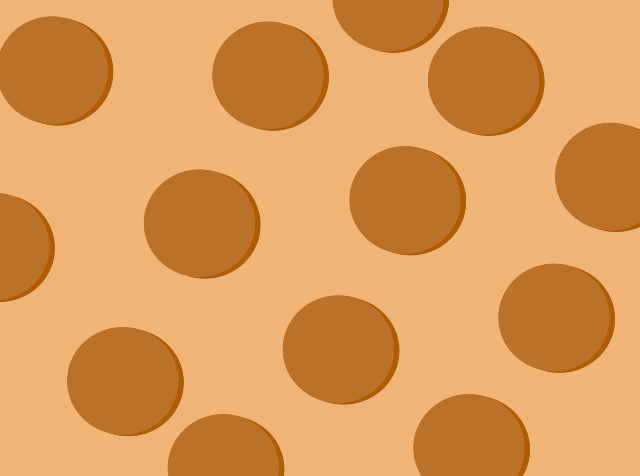
Write a Shadertoy shader that draws this pattern.

```glsl
// Flat brown discs, each with a thin darker crescent at its lower right,
// scattered over a tan ground. Centres come from a slanted lattice that is
// bent by a quadratic warp; each disc is a smooth-edged ellipse.

const vec3 GROUND = vec3(0.937, 0.710, 0.465);
const vec3 DISC   = vec3(0.729, 0.447, 0.160);
const vec3 SHADE  = vec3(0.700, 0.360, 0.000);

const vec2 DISC_RADIUS  = vec2(0.1170, 0.1132);
const vec2 SHADE_OFFSET = vec2(0.0114, -0.0033);

// Approximate signed distance to an axis-aligned ellipse.
float ellipseDistance(vec2 p, vec2 radius) {
    return (length(p / radius) - 1.0) * min(radius.x, radius.y);
}

// Coverage of a shape: 1 inside, 0 outside, one soft pixel between.
float coverage(float dist, float pixel) {
    return 1.0 - smoothstep(-0.5 * pixel, 0.5 * pixel, dist);
}

// Centre of a disc: step along the row, step between rows, and bend.
vec2 discCentre(float column, float row) {
    float bend = row * row;
    vec2 rowStart = vec2(0.851, 0.580)
                  + row * vec2(0.3005, -0.2543)
                  + bend * vec2(0.0123, 0.0074);
    vec2 columnStep = vec2(0.432, 0.049)
                    + row * vec2(0.0, 0.0387)
                    + bend * vec2(0.021, -0.0211);
    return rowStart + column * columnStep;
}

// Paint one disc above its crescent.
vec3 paintDisc(vec3 base, vec2 p, float pixel) {
    float shade = coverage(ellipseDistance(p - SHADE_OFFSET, DISC_RADIUS), pixel);
    float disc  = coverage(ellipseDistance(p, DISC_RADIUS), pixel);
    return mix(mix(base, SHADE, shade), DISC, disc);
}

void mainImage(out vec4 fragColor, in vec2 fragCoord) {
    // Canvas height is one unit.
    vec2 uv = fragCoord / iResolution.y;
    float pixel = 1.0 / iResolution.y;

    vec3 color = GROUND;
    for (int row = -2; row <= 2; row++) {
        for (int column = -2; column <= 1; column++) {
            vec2 centre = discCentre(float(column), float(row));
            color = paintDisc(color, uv - centre, pixel);
        }
    }
    fragColor = vec4(color, 1.0);
}
```
